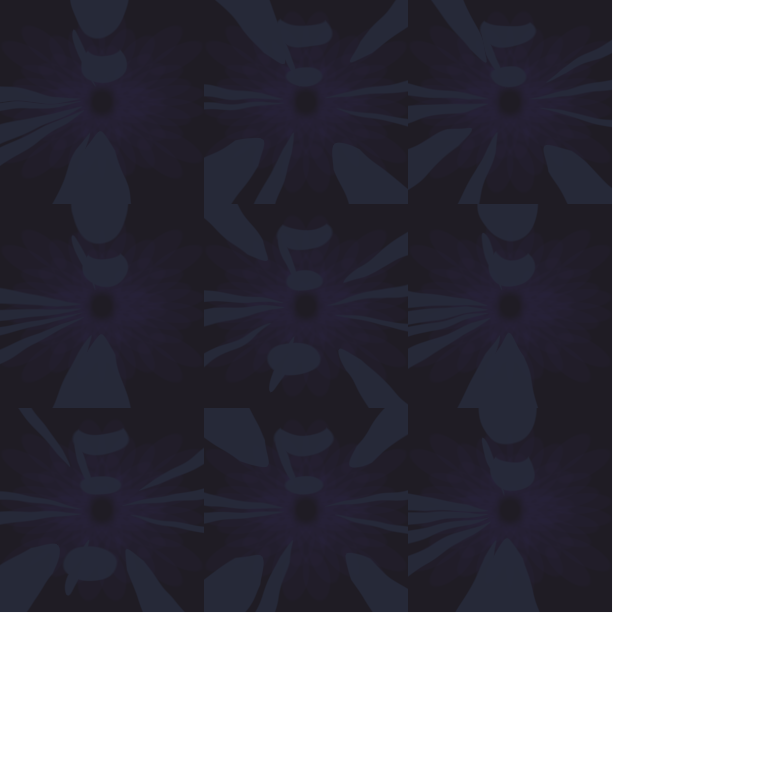
Give the GLSL for this pattern, as a Shadertoy shader.

```glsl
// Three by three dark tiles of translucent lotus petals and slate blades on a white page
#define TILES 3.0
#define SHEET 0.797
#define PAGE vec3(1.0)
#define GROUND vec3(0.121, 0.109, 0.141)
#define PETAL vec3(0.165, 0.140, 0.255)
#define SLATE vec3(0.150, 0.165, 0.228)
#define PETAL_ALPHA 0.17
#define SLATE_ALPHA 0.9
#define PETAL_SIZE vec2(0.125, 0.052)
#define WARP 0.022

const float PI = 3.14159;
// 0: tall wedge, 1: bowl and corner blades, 2: loose blades
const int KIND[9] = int[9](0, 1, 1, 0, 2, 0, 2, 1, 0);

float hash(vec2 p) {
    return fract(sin(dot(p, vec2(127.1, 311.7))) * 43758.5);
}

vec2 gradient(vec2 p) {
    float a = 2.0 * PI * hash(p);
    return vec2(cos(a), sin(a));
}

float noise(vec2 p) {
    vec2 i = floor(p), f = fract(p), u = f * f * (3.0 - 2.0 * f), e = vec2(1, 0);
    return mix(mix(dot(gradient(i), f), dot(gradient(i + e), f - e), u.x),
               mix(dot(gradient(i + e.yx), f - e.yx), dot(gradient(i + 1.0), f - 1.0), u.x), u.y);
}

vec2 along(vec2 p, float a) {
    float c = cos(a), s = sin(a);
    return vec2(c * p.x + s * p.y, c * p.y - s * p.x);
}

float ellipse(vec2 p, vec2 r) {
    return (length(p / r) - 1.0) * min(r.x, r.y);
}

// Ray that widens outward between two radii, with rounded ends
float blade(vec2 p, float angle, float spread, float inner, float outer) {
    vec2 q = along(p, angle);
    float ends = sqrt(clamp((q.x - inner) / 0.1, 0.0, 1.0) * clamp((outer - q.x) / 0.12, 0.0, 1.0));
    return max(abs(q.y) - spread * q.x * ends, max(inner - q.x, q.x - outer));
}

float slateShape(vec2 p, int kind, vec2 id) {
    vec2 s = id * 7.3 + 2.0;
    p += WARP * vec2(noise(p * 6.0 + s), noise(p * 6.0 - s));
    float d = 1.0;

    // Rays fanning to the left
    int rays = kind == 0 ? 4 : 2;
    for (int i = 0; i < rays; i++) {
        float h = hash(s + float(i));
        d = min(d, blade(p, 3.03 + 0.19 * float(i) + 0.08 * (h - 0.5), 0.035 + 0.045 * h, 0.11, 2.0));
    }

    // Corner blades and thin rays to the right
    if (kind > 0) {
        for (int i = 0; i < 4; i++) {
            float h = hash(s + 11.0 + float(i));
            float g = hash(s + 23.0 + float(i));
            d = min(d, blade(p, 0.65 + 0.5 * PI * float(i) + 0.35 * (h - 0.5), 0.04 + 0.22 * g, 0.2 + 0.12 * h, 2.0));
        }
        d = min(d, blade(p, 0.16, 0.05, 0.1, 2.0));
        d = min(d, blade(p, -0.2, 0.035, 0.15, 2.0));
    }

    // Upright horn and lower sliver
    d = min(d, blade(p, 1.95, 0.08, 0.08, 0.38));
    d = min(d, blade(p, 4.33, 0.09, 0.16, kind == 2 ? 0.45 : 2.0));

    // Central column: wedge, dome, cup and bowl
    vec2 c = p + vec2(0.01, 0.0);
    if (kind == 0) {
        d = min(d, blade(c, -0.5 * PI, 0.3, 0.14, 2.0));
        d = min(d, ellipse(c - vec2(0.0, 0.5), vec2(0.145, 0.185)));
        float cup = ellipse(c - vec2(0.02, 0.19), vec2(0.11, 0.10));
        d = min(d, max(cup, -ellipse(c - vec2(0.02, 0.29), vec2(0.09, 0.06))));
    } else {
        float bowl = ellipse(c - vec2(0.0, 0.35), vec2(0.14, 0.08));
        d = min(d, max(bowl, -ellipse(c - vec2(0.0, 0.43), vec2(0.13, 0.06))));
        d = min(d, ellipse(c - vec2(0.0, 0.125), vec2(0.09, 0.05)));
        if (kind == 2) d = min(d, ellipse(c + vec2(0.05, 0.26), vec2(0.13, 0.08)));
    }
    return d;
}

// Petal layers: paired ellipses in staggered rings, wider than tall
vec3 addPetals(vec3 color, vec2 p, float px) {
    vec2 q = p / vec2(1.25, 0.95);
    float core = smoothstep(0.04, 0.11, length(p));
    for (int ring = 0; ring < 4; ring++) {
        for (int k = 0; k < 16; k++) {
            float a = (float(k / 2) + 0.5 * float(ring % 2)) * 0.25 * PI;
            float reach = 0.4 + 0.09 * pow(sin(2.0 * a), 2.0) + 0.07 * pow(abs(sin(a)), 8.0);
            reach *= 1.0 - 0.19 * float(ring);
            a += k % 2 == 0 ? 0.12 : -0.12;
            float d = ellipse(along(q, a) - vec2(reach - PETAL_SIZE.x, 0.0), PETAL_SIZE);
            color = mix(color, PETAL, PETAL_ALPHA * core * smoothstep(px, -px, d));
        }
    }
    return color;
}

void mainImage(out vec4 fragColor, in vec2 fragCoord) {
    vec2 uv = fragCoord / iResolution.xy;
    vec2 sheet = vec2(uv.x, 1.0 - uv.y) / SHEET;
    vec2 id = clamp(floor(sheet * TILES), 0.0, TILES - 1.0);
    vec2 p = (sheet * TILES - id - 0.5) * vec2(1.0, -1.0);
    float px = TILES / (SHEET * iResolution.y);
    int kind = KIND[int(id.y) * 3 + int(id.x)];

    vec3 color = addPetals(GROUND, p, px);
    float d = slateShape(p, kind, id);
    color = mix(color, SLATE, SLATE_ALPHA * smoothstep(px, -px, d));

    // White page right of and below the sheet
    float edge = (max(sheet.x, sheet.y) - 1.0) * TILES;
    fragColor = vec4(mix(color, PAGE, smoothstep(-0.5 * px, 0.5 * px, edge)), 1.0);
}
```
